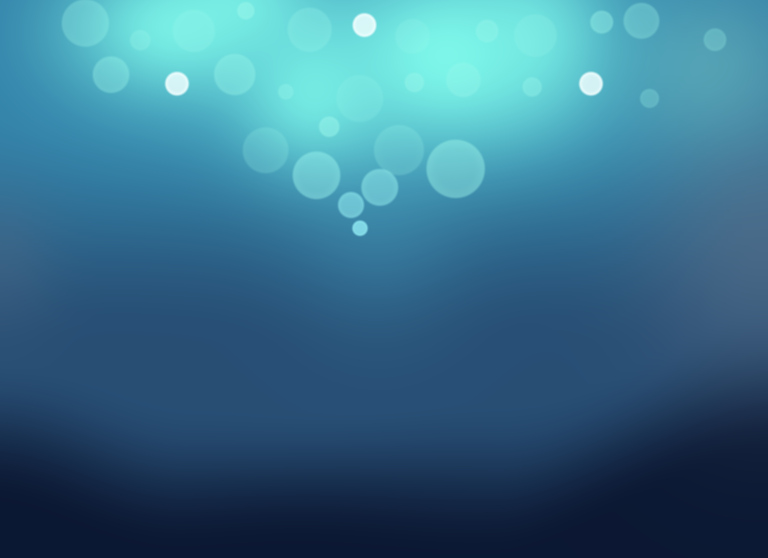
Write a Shadertoy shader that draws this background.

```glsl
// A deep blue backdrop lit from above by soft mint glows, with translucent
// light discs that hang in rows and taper to a small tip below the centre.
// Gaussian glows tint a vertical gradient; loops place the discs.

const vec3 NIGHT = vec3(0.045, 0.095, 0.20);
const vec3 DEEP  = vec3(0.155, 0.305, 0.455);
const vec3 TEAL  = vec3(0.19, 0.49, 0.65);
const vec3 MINT  = vec3(0.50, 0.98, 0.92);
const vec3 HAZE  = vec3(0.32, 0.42, 0.53);
const vec3 PALE  = vec3(0.62, 0.97, 0.92);
const vec3 WHITE = vec3(0.95, 1.0, 1.0);

vec2 hash2(vec2 p) {
    p = vec2(dot(p, vec2(127.1, 311.7)), dot(p, vec2(269.5, 183.3)));
    return fract(sin(p) * 43758.5);
}

// Gradient noise, about -0.7 to 0.7
float gradientNoise(vec2 p) {
    vec2 cell = floor(p), f = fract(p);
    vec2 u = f * f * (3.0 - 2.0 * f);
    vec2 e = vec2(0.0, 1.0);
    float a = dot(hash2(cell) * 2.0 - 1.0, f);
    float b = dot(hash2(cell + e.yx) * 2.0 - 1.0, f - e.yx);
    float c = dot(hash2(cell + e.xy) * 2.0 - 1.0, f - e.xy);
    float d = dot(hash2(cell + e.yy) * 2.0 - 1.0, f - e.yy);
    return mix(mix(a, b, u.x), mix(c, d, u.x), u.y);
}

// Elliptical soft glow laid over a base colour
vec3 addGlow(vec3 base, vec2 p, vec2 centre, vec2 size, vec3 tint, float strength) {
    vec2 d = (p - centre) / size;
    return mix(base, tint, strength * exp(-dot(d, d)));
}

// Translucent disc with a slightly denser rim
vec3 addDisc(vec3 base, vec2 p, vec2 centre, float radius, vec3 tint, float alpha) {
    float d = length(p - centre);
    float edge = 1.0 / iResolution.y + 0.0012;
    float cover = 1.0 - smoothstep(radius - edge, radius + edge, d);
    float rim = 0.85 + 0.15 * smoothstep(0.6, 1.0, d / radius);
    return mix(base, tint, cover * rim * alpha);
}

// Row of alternating large and small discs; every seventh one is white hot
vec3 addRow(vec3 base, vec2 p, vec2 start, float spacing, int count, float hotPhase) {
    for (int i = 0; i < count; i++) {
        float n = float(i);
        vec2 rnd = hash2(vec2(n, start.y * 10.0));
        float hot = 1.0 - step(0.5, mod(n - hotPhase + 7.0, 7.0));
        float small = mod(n, 2.0);
        float radius = mix(mix(0.038, 0.017, small) * (0.8 + 0.4 * rnd.x), 0.021, hot);
        vec2 jitter = (rnd - 0.5) * vec2(0.035, 0.055) * (1.0 - hot);
        float alpha = mix(0.18 + 0.25 * rnd.y + 0.12 * small, 0.95, hot);
        vec2 centre = start + vec2(n * spacing, 0.0) + jitter;
        base = addDisc(base, p, centre, radius, mix(PALE, WHITE, hot), alpha);
    }
    return base;
}

// Zigzag of discs that widen and grow upward from a bright tip
vec3 addTrail(vec3 base, vec2 p, vec2 tip) {
    float swing = 0.0;
    for (int i = 0; i < 5; i++) {
        float n = float(i);
        vec2 centre = tip + vec2(swing, 0.0466 * n - 0.005 * n * n);
        float alpha = 0.46 + 0.36 * exp(-1.2 * n);
        vec3 tint = mix(vec3(0.62, 0.98, 1.0), PALE, n / 4.0);
        base = addDisc(base, p, centre, 0.0135 + 0.0097 * n, tint, alpha);
        swing = i == 0 ? -0.0161 : swing * -2.2;
    }
    return base;
}

// Vertical gradient whose dark floor climbs at both sides
vec3 backdrop(vec2 p) {
    float cloud = gradientNoise(p * 3.0 + 4.0);
    float lift = 0.09 * smoothstep(0.35, 0.72, -p.x) + 0.18 * smoothstep(0.2, 0.70, p.x);
    float height = p.y - lift + 0.025 * cloud;
    vec3 col = mix(DEEP, TEAL, smoothstep(0.38, 0.80, p.y + 0.02 * cloud));
    return mix(NIGHT, col, smoothstep(0.01, 0.27, height));
}

void mainImage(out vec4 fragColor, in vec2 fragCoord) {
    // Canvas heights, centred across, zero at the bottom
    vec2 p = vec2(fragCoord.x - 0.5 * iResolution.x, fragCoord.y) / iResolution.y;
    vec3 col = backdrop(p);

    // Grey haze at the sides
    col = addGlow(col, p, vec2(0.68, 0.58), vec2(0.20, 0.26), HAZE, 0.75);
    col = addGlow(col, p, vec2(-0.69, 0.54), vec2(0.10, 0.14), HAZE, 0.35);
    col = addGlow(col, p, vec2(0.58, 0.88), vec2(0.16, 0.14), vec3(0.40, 0.68, 0.71), 0.65);

    // Broad light falling through the middle
    col = addGlow(col, p, vec2(0.0, 0.90), vec2(0.52, 0.23), vec3(0.30, 0.72, 0.80), 0.70);
    col = addGlow(col, p, vec2(-0.01, 0.62), vec2(0.16, 0.20), vec3(0.26, 0.59, 0.72), 0.45);

    // Bright mint pools along the top
    col = addGlow(col, p, vec2(-0.38, 0.95), vec2(0.19, 0.13), MINT, 0.85);
    col = addGlow(col, p, vec2(-0.26, 1.00), vec2(0.13, 0.09), MINT, 0.65);
    col = addGlow(col, p, vec2(-0.13, 0.83), vec2(0.13, 0.13), MINT, 0.75);
    col = addGlow(col, p, vec2(0.11, 0.90), vec2(0.20, 0.16), MINT, 0.95);
    col = addGlow(col, p, vec2(0.27, 0.94), vec2(0.13, 0.15), MINT, 0.60);

    // Light discs
    col = addRow(col, p, vec2(-0.545, 0.955), 0.102, 12, 5.0);
    col = addRow(col, p, vec2(-0.477, 0.850), 0.106, 10, 1.0);
    col = addRow(col, p, vec2(-0.219, 0.749), 0.115, 3, 6.0);
    col = addTrail(col, p, vec2(-0.043, 0.591));

    fragColor = vec4(col, 1.0);
}
```
